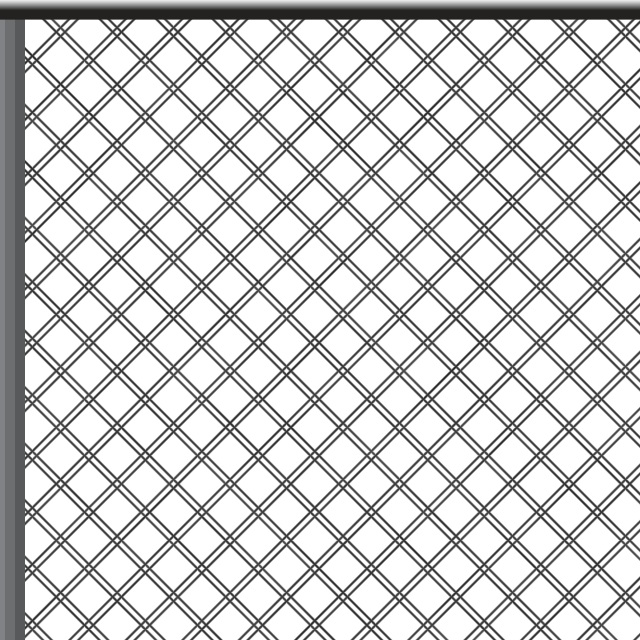
Write a Shadertoy shader that draws this pattern.

```glsl
// Chain-link mesh of paired diagonal wires with a banded post at left and a rail on top
#define REPEATS 11.33
#define PHASE vec2(0.640, 0.506)
#define PAIR_HALF_GAP 0.077
#define WIRE_WIDTH 0.0035
#define WIRE_TONE 0.235
#define TONE_WEAR 0.13
#define POST_WIDTH 0.0391
#define RAIL_HEIGHT 0.0306
#define RAIL_TONE vec3(0.14, 0.13, 0.13)
#define SOFTNESS 0.0014

vec2 hashGradient(vec2 cell) {
    float h = fract(sin(dot(cell, vec2(127.1, 311.7))) * 43758.5);
    return vec2(cos(6.2832 * h), sin(6.2832 * h));
}

float gradientNoise(vec2 p) {
    vec2 i = floor(p), f = fract(p);
    vec2 w = f * f * f * (f * (f * 6.0 - 15.0) + 10.0);
    float a = dot(hashGradient(i), f);
    float b = dot(hashGradient(i + vec2(1, 0)), f - vec2(1, 0));
    float c = dot(hashGradient(i + vec2(0, 1)), f - vec2(0, 1));
    float d = dot(hashGradient(i + vec2(1, 1)), f - vec2(1, 1));
    return mix(mix(a, b, w.x), mix(c, d, w.x), w.y);
}

// Antialiased step that rises from 0 to 1 across an edge
float edge(float at, float x, float soft) {
    return smoothstep(at - soft, at + soft, x);
}

// Coverage of one family of paired wires; across is the diagonal coordinate
float wirePair(float across, float phase, float soft) {
    float fromCentre = abs(fract(across * REPEATS - phase + 0.5) - 0.5);
    float dist = abs(fromCentre - PAIR_HALF_GAP) / (REPEATS * sqrt(2.0));
    return 1.0 - edge(0.5 * WIRE_WIDTH, dist, soft);
}

// Each wire has its own tone, drifting slowly along its length
float wireTone(float across, float along, float phase) {
    float wire = floor(2.0 * (across * REPEATS - phase + 0.5));
    return WIRE_TONE + TONE_WEAR * gradientNoise(vec2(wire * 1.37, along * 5.0));
}

vec3 mesh(vec2 p, float soft) {
    vec2 diagonal = vec2(p.x + p.y, p.x - p.y);
    float falling = wirePair(diagonal.y, PHASE.y, soft);
    float rising = wirePair(diagonal.x, PHASE.x, soft);
    float shade = mix(1.0, wireTone(diagonal.y, diagonal.x, PHASE.y), falling);
    shade = min(shade, mix(1.0, wireTone(diagonal.x, diagonal.y, PHASE.x), rising));
    return vec3(shade);
}

// Three flat vertical bands, darker towards the mesh
vec3 post(float x, float soft) {
    float t = x / POST_WIDTH;
    float s = soft / POST_WIDTH;
    vec3 color = mix(vec3(0.50, 0.51, 0.52), vec3(0.425, 0.43, 0.44), edge(0.2, t, s));
    return mix(color, vec3(0.345, 0.35, 0.357), edge(0.6, t, s));
}

// Pale upper lip fading into a solid dark lower half
vec3 rail(float depth) {
    float t = clamp(depth / (0.52 * RAIL_HEIGHT), 0.0, 1.0);
    return mix(vec3(0.93), RAIL_TONE, pow(t, 1.15));
}

void mainImage(out vec4 fragColor, in vec2 fragCoord) {
    // Canvas units measured from the upper left corner
    vec2 p = vec2(fragCoord.x, iResolution.y - fragCoord.y) / iResolution.y;
    float pixel = 1.0 / iResolution.y;
    float soft = max(SOFTNESS, 0.7 * pixel);
    float crisp = 0.5 * pixel;

    vec3 color = mesh(p, soft);
    color = mix(post(p.x, crisp), color, edge(POST_WIDTH, p.x, crisp));
    color = mix(rail(p.y), color, edge(RAIL_HEIGHT, p.y, crisp));
    fragColor = vec4(color, 1.0);
}
```
